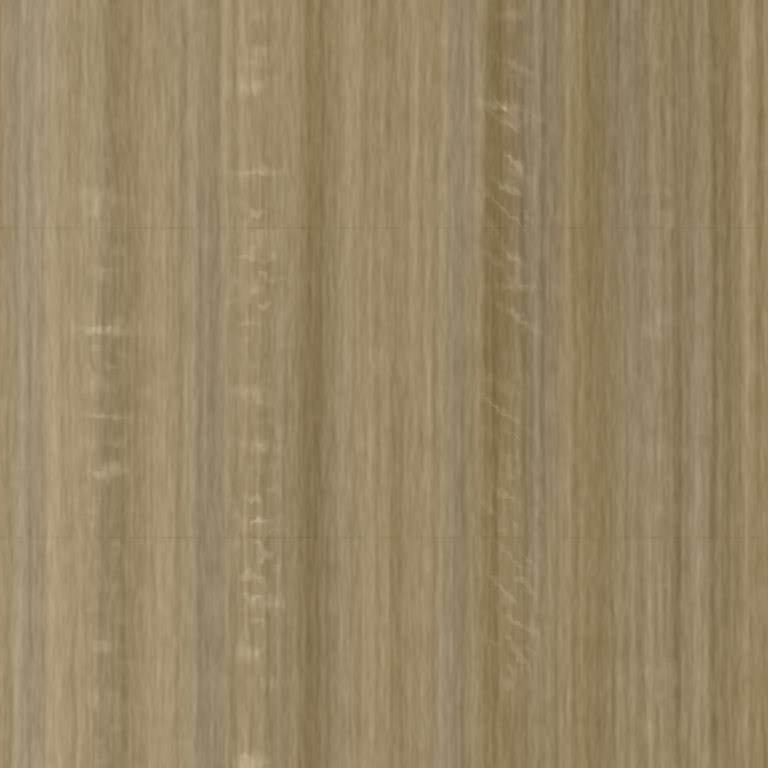
Write a WebGL 2 fragment shader that draws this texture.

```glsl
#version 300 es
precision highp float;

uniform vec2 u_resolution;
out vec4 fragColor;

// Colours
const vec3 WOOD = vec3(0.596, 0.526, 0.398);
const vec3 TONE_TINT = vec3(1.0, 1.0, 1.04);
const vec3 GREY_TINT = vec3(-0.010, -0.002, 0.018);

// Grain
const float SIDE_FADE = 0.050;      // left to right darkening
const float BROAD_DEPTH = 0.046;
const float STREAK_DEPTH = 0.060;
const float THREAD_DEPTH = 0.062;
const float HAIR_DEPTH = 0.052;
const float PORE_DEPTH = 0.048;
const float SPECK_DEPTH = 0.032;
const float GRAIN_SWAY = 0.003;

// Dark bands and the ray flecks beside them
const int BAND_COUNT = 4;
const float FIRST_BAND = 0.140;
const float BAND_STEP = 0.262;
const float BAND_DEPTH = 0.048;
const float BAND_WIDTH = 0.040;
const float FIGURED_BAND = 2.0;     // wide band with slanted flecks
const int FLECKS_PER_BAND = 17;
const float FLECK_LIGHT = 0.095;
const float MOTTLE_LIGHT = 0.072;

// Horizontal joints
const float JOINT_START = 0.300;
const float JOINT_STEP = 0.403;
const float JOINT_WIDTH = 0.0018;
const float JOINT_DEPTH = 0.024;

float hash(vec2 p) {
    vec3 q = fract(vec3(p.xyx) * 0.1031);
    q += dot(q, q.yzx + 33.33);
    return fract((q.x + q.y) * q.z);
}

float cornerSlope(vec2 cell, vec2 offset) {
    float angle = 6.2832 * hash(cell);
    return dot(vec2(cos(angle), sin(angle)), offset);
}

float gradientNoise(vec2 p) {
    vec2 cell = floor(p);
    vec2 f = p - cell;
    vec2 s = f * f * f * (f * (f * 6.0 - 15.0) + 10.0);
    vec2 e = vec2(1.0, 0.0);
    float low = mix(cornerSlope(cell, f), cornerSlope(cell + e, f - e), s.x);
    float high = mix(cornerSlope(cell + e.yx, f - e.yx), cornerSlope(cell + 1.0, f - 1.0), s.x);
    return mix(low, high, s.y);
}

// Stretched noise running along the trunk
float grain(vec2 p, float across, float along, float seed) {
    return gradientNoise(p * vec2(across, along) + vec2(seed, seed * 1.7 + 0.37));
}

float grainTone(vec2 p) {
    float tone = SIDE_FADE * (0.5 - p.x);
    tone += BROAD_DEPTH * grain(p, 8.0, 0.35, 11.0);
    tone += STREAK_DEPTH * grain(p, 25.0, 0.4, 23.0);
    tone += THREAD_DEPTH * grain(p, 67.0, 0.5, 37.0);
    tone += HAIR_DEPTH * grain(p, 121.0, 1.6, 51.0);
    tone += PORE_DEPTH * grain(p, 167.0, 19.0, 73.0);
    tone += SPECK_DEPTH * grain(p, 205.0, 61.0, 89.0);
    return tone;
}

// Sum of soft slanted strokes scattered along one band
float flecks(vec2 p, float band, float centre, float slanted) {
    float light = 0.0;
    for (int i = 0; i < FLECKS_PER_BAND; i++) {
        vec2 id = vec2(float(i) + 3.0, band * 19.0 + 7.0);
        float height = mix(hash(id), 0.45 + 0.55 * hash(id), slanted);
        vec2 d = p - vec2(centre + 0.03 * (hash(id + 31.0) - 0.5), height);
        float slope = mix(0.16, 1.5, slanted) * (hash(id + 57.0) - 0.75);
        float reach = mix(0.010, 0.032, hash(id + 83.0));
        float thick = mix(0.004, 0.012, hash(id + 97.0));
        vec2 r = vec2(d.x / reach, (d.y - slope * d.x) / thick);
        light += (0.25 + 0.75 * hash(id + 11.0)) * exp(-dot(r, r));
    }
    return min(light, 1.1);
}

float bandTone(vec2 p, vec2 ragged) {
    float tone = 0.0;
    for (int i = 0; i < BAND_COUNT; i++) {
        float band = float(i);
        float slanted = 1.0 - min(abs(band - FIGURED_BAND), 1.0);
        float left = FIRST_BAND + band * BAND_STEP - 0.034 * slanted;
        float width = BAND_WIDTH * (1.0 + 1.2 * slanted);
        float d = p.x - left;
        float shade = smoothstep(-0.008, 0.003, d) * (1.0 - smoothstep(0.2 * width, width, d));
        shade *= mix(1.0, 0.35 + 0.85 * smoothstep(0.25, 0.6, p.y), slanted);

        float centre = left + 0.035 * slanted - 0.065 * step(0.5, band) * (1.0 - slanted);
        float strength = band > FIGURED_BAND ? 0.3 : 1.0;
        float column = exp(-pow((p.x - centre) / 0.034, 2.0));
        float patches = smoothstep(-0.2, 0.35, gradientNoise(vec2(band * 9.3, p.y * 5.0)));
        vec2 tilted = ragged + vec2(0.5 * slanted * ragged.y, 0.6 * slanted * ragged.x);
        float mottle = smoothstep(0.05, 0.5, gradientNoise(tilted * vec2(54.0, 70.0)));
        // Pores cut through the flecks
        float cut = 0.85 + 0.9 * grain(p, 130.0, 24.0, 17.0);
        float light = FLECK_LIGHT * cut * flecks(ragged, band, centre, slanted);
        light += MOTTLE_LIGHT * mottle * column * patches;
        tone += strength * light - BAND_DEPTH * shade;
    }
    return tone;
}

void main() {
    vec2 uv = gl_FragCoord.xy / u_resolution;
    vec2 p = uv;
    p.x += GRAIN_SWAY * gradientNoise(uv * vec2(3.0, 2.2) + 5.3);

    // Ragged coordinates break up the fleck outlines
    vec2 ragged = uv + 0.007 * vec2(gradientNoise(uv * 85.0 + 3.1), gradientNoise(uv * 110.0 + 41.7));
    float tone = grainTone(p) + bandTone(p, ragged);

    // Faint, broken joint lines
    float joint = abs(mod(uv.y - JOINT_START + 0.5 * JOINT_STEP, JOINT_STEP) - 0.5 * JOINT_STEP);
    float wear = max(0.6 + 1.6 * gradientNoise(vec2(uv.x * 75.0, 8.4)), 0.0);
    tone -= JOINT_DEPTH * wear * exp(-pow(joint / JOINT_WIDTH, 2.0));

    float grey = smoothstep(-0.1, 0.5, grain(p, 13.0, 0.5, 91.0));
    fragColor = vec4(WOOD + tone * TONE_TINT + grey * GREY_TINT, 1.0);
}
```
